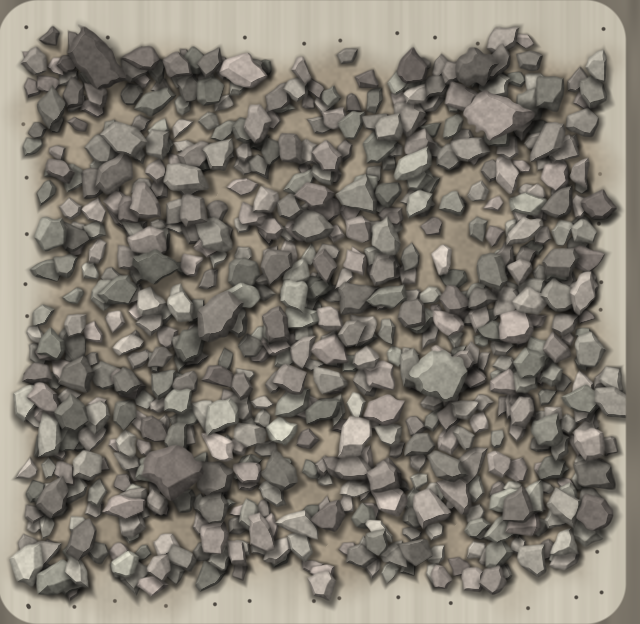
Write a WebGL 2 fragment shader that draws this texture.

```glsl
#version 300 es
precision highp float;

uniform vec2 u_resolution;
out vec4 fragColor;

const float TAU = 6.2831853;
const vec3 LIGHT = vec3(-0.38, 0.52, 0.76);
const float SOFTNESS = 0.0016;

vec3 hash3(vec2 p) {
  vec3 q = fract(p.xyx * vec3(0.1031, 0.1030, 0.0973));
  q += dot(q, q.yxz + 33.33);
  return fract((q.xxy + q.yzz) * q.zyx);
}

float noise(vec2 p) {
  vec2 i = floor(p), f = fract(p);
  f = f * f * (3.0 - 2.0 * f);
  float low = mix(hash3(i).x, hash3(i + vec2(1, 0)).x, f.x);
  float high = mix(hash3(i + vec2(0, 1)).x, hash3(i + vec2(1, 1)).x, f.x);
  return mix(low, high, f.y);
}

mat2 rotation(float a) {
  return mat2(cos(a), -sin(a), sin(a), cos(a));
}

float roundBox(vec2 p, vec2 halfSize, float radius) {
  vec2 d = abs(p) - halfSize + radius;
  return length(max(d, 0.0)) + min(max(d.x, d.y), 0.0) - radius;
}

float smoothMax(float a, float b, float k) {
  float h = max(k - abs(a - b), 0.0) / k;
  return max(a, b) + h * h * k * 0.25;
}

// Positive inside the ragged outline of the heap
float heapDepth(vec2 p) {
  float ragged = (noise(p * 11.0) - 0.5) * 0.07;
  return ragged - roundBox(p - vec2(0.505, 0.487), vec2(0.452, 0.432), 0.03);
}

// Faceted convex stone: x = edge distance, y = brightness
vec2 stone(vec2 q, vec2 id, float radius, vec3 light, float blur) {
  vec2 tilt = (hash3(id + 5.7).xy - 0.5) * 0.7;
  float height = radius * 0.42 + dot(q, tilt);
  float shade = dot(normalize(vec3(-tilt, 1.0)), light);
  float edge = -radius;
  for (int k = 0; k < 6; k++) {
    vec3 r = hash3(id + float(k) * vec2(7.3, 3.1) + 19.0);
    float a = (float(k) + 0.8 * (r.x - 0.5)) * TAU / 6.0;
    vec2 n = vec2(cos(a), sin(a));
    float side = dot(q, n) - radius * mix(0.72, 1.12, r.y);
    float slope = mix(0.8, 2.6, r.z);
    float facet = dot(normalize(vec3(n * slope, 1.0)), light);
    float cut = smoothstep(-blur, blur, height + side * slope);
    shade = mix(shade, facet, cut);
    height = min(height, -side * slope);
    edge = smoothMax(edge, side, 0.08);
  }
  return vec2(edge, 0.47 + 0.66 * max(shade, 0.0));
}

vec3 stoneColor(vec3 r, vec2 center) {
  float tone = mix(0.45, 0.72, r.x) + 0.14 * smoothstep(0.88, 1.0, r.y);
  tone -= 0.06 * smoothstep(0.45, 0.9, center.y);
  return tone * mix(vec3(1.01, 1.0, 0.92), vec3(1.06, 0.99, 0.94), r.z);
}

// One jittered layer of stones with contact shadows
vec3 scatter(vec3 color, vec2 p, float cell, float radius, float density, float seed) {
  vec2 base = floor(p / cell);
  float blur = SOFTNESS / cell;
  float grain = noise(p * 130.0 + seed) * 0.6 + noise(p * 290.0) * 0.4 - 0.5;
  for (int j = -1; j <= 1; j++)
  for (int i = -1; i <= 1; i++) {
    vec2 id = base + vec2(i, j);
    vec2 key = id + seed * 37.0;
    vec3 r = hash3(key), look = hash3(key + 71.0);
    vec2 center = (id + 0.5 + 0.6 * (r.xy - 0.5)) * cell;
    float crowd = density * mix(0.55, 1.3, noise(center * 8.0 + 3.0));
    vec2 offset = (p - center) / cell;
    if (r.z > crowd || dot(offset, offset) > 1.44 || heapDepth(center) < 0.0) continue;

    mat2 turn = rotation(look.z * TAU);
    float stretch = mix(1.0, 1.3, look.y);
    vec2 q = turn * offset * vec2(1.0 / stretch, stretch * 0.95);
    q += (noise(p * 80.0 + seed) - 0.5) * 0.07;
    float size = radius * mix(0.8, 1.15, hash3(key + 13.0).x);
    vec2 s = stone(q, key, size, vec3(turn * LIGHT.xy, LIGHT.z), blur * 1.3);

    float lean = dot(offset / max(length(offset), 0.01), vec2(0.5, -0.85));
    color *= mix(0.5, 1.0, smoothstep(-0.06, 0.2, s.x - 0.1 * lean));
    vec3 body = stoneColor(look, center) * (s.y + 0.2 * grain);
    body *= mix(0.8, 1.0, smoothstep(0.0, 0.09, -s.x));
    color = mix(color, body, 1.0 - smoothstep(-blur, blur, s.x));
  }
  return color;
}

// Dark pinholes along a line; x runs along it, y across
float pinholes(vec2 p, float seed) {
  float id = floor(p.x / 0.075);
  vec3 r = hash3(vec2(id, seed));
  vec2 center = vec2((id + 0.2 + 0.6 * r.x) * 0.075, (r.y - 0.5) * 0.018);
  return (1.0 - smoothstep(0.0015, 0.0045, length(p - center))) * step(r.z, 0.8);
}

vec3 board(vec2 p) {
  float streak = noise(p * vec2(75.0, 2.5)) + 0.6 * noise(p * vec2(210.0, 5.0)) - 0.8;
  vec3 color = vec3(0.79, 0.765, 0.70) + 0.045 * streak - 0.03 * p.x * p.y;
  float holes = pinholes(p - vec2(0.0, 0.938), 1.0) + pinholes(p - vec2(0.0, 0.034), 2.0);
  holes += pinholes(p.yx - vec2(0.0, 0.045), 3.0) + pinholes(p.yx - vec2(0.0, 0.965), 4.0);
  return mix(color, vec3(0.2, 0.18, 0.16), min(holes, 1.0) * 0.85);
}

void main() {
  vec2 p = gl_FragCoord.xy / u_resolution.y;

  // Board and dusty ground
  vec3 color = board(p);
  vec3 dust = vec3(0.60, 0.55, 0.475) * (0.86 + 0.2 * noise(p * 24.0) + 0.1 * noise(p * 160.0));
  color = mix(color, dust, 0.9 * smoothstep(-0.035, 0.04, heapDepth(p)));

  // Small to large stones
  color = scatter(color, p, 0.034, 0.44, 0.72, 1.0);
  color = scatter(color, p, 0.046, 0.46, 0.66, 2.0);
  color = scatter(color, p, 0.054, 0.47, 0.56, 3.0);
  color = scatter(color, p, 0.105, 0.36, 0.14, 4.0);

  // Table beyond the rounded board
  float rim = roundBox(p - vec2(0.5, 0.5), vec2(0.503, 0.5), 0.065);
  vec3 table = vec3(0.47, 0.445, 0.40) * (0.92 + 0.16 * noise(p * vec2(60.0, 9.0)));
  color = mix(color, table, smoothstep(-0.002, 0.002, rim));
  fragColor = vec4(clamp(color, 0.0, 1.0), 1.0);
}
```
